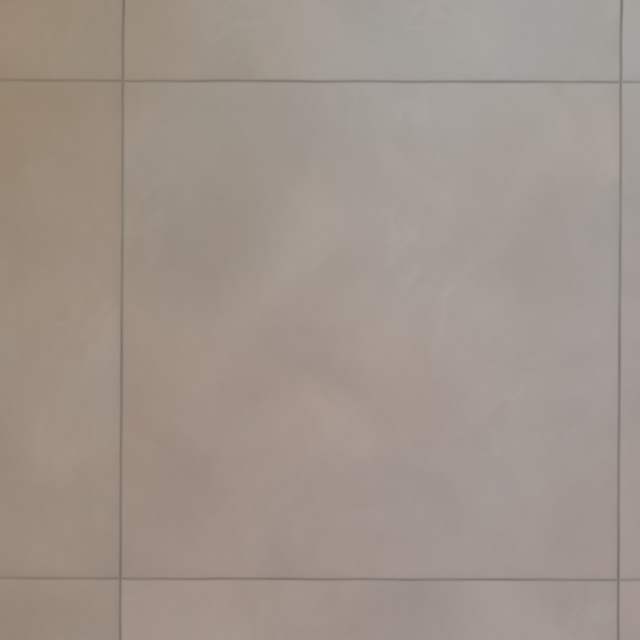
Write a WebGL 2 fragment shader that draws this texture.

```glsl
#version 300 es
precision highp float;
uniform vec2 u_resolution;
out vec4 outColor;

float hash(vec2 p) {
  p = fract(p * vec2(0.1031, 0.1137));
  p += dot(p, p.yx + 33.33);
  return fract((p.x + p.y) * p.x * 17.0);
}

float noise(vec2 p) {
  vec2 i = floor(p), f = fract(p);
  f = f * f * (3.0 - 2.0 * f);
  return mix(mix(hash(i), hash(i + vec2(1, 0)), f.x),
             mix(hash(i + vec2(0, 1)), hash(i + vec2(1, 1)), f.x), f.y);
}

float fbm(vec2 p) {
  float sum = 0.0, amp = 0.5;
  for (int i = 0; i < 5; i++) {
    sum += amp * noise(p);
    p = mat2(1.6, 1.2, -1.2, 1.6) * p + 7.3;
    amp *= 0.5;
  }
  return sum;
}

void main() {
  vec2 uv = gl_FragCoord.xy / u_resolution;

  // Slightly skewed square tiles, 0.778 of the canvas wide
  vec2 skewed = uv - vec2(0.1875 + 0.0055 * uv.y, 0.0965 - 0.003 * uv.x);
  vec2 cell = skewed / 0.778;
  vec2 tile = floor(cell);
  vec2 edge = (fract(cell + 0.5) - 0.5) * 0.778;

  // Uneven daylight: tan on the left, cool grey at the upper right
  vec3 lower = mix(vec3(0.600, 0.543, 0.495), vec3(0.628, 0.583, 0.565), smoothstep(-0.1, 0.8, uv.x));
  vec3 upper = mix(vec3(0.590, 0.525, 0.445), vec3(0.645, 0.632, 0.615), smoothstep(-0.1, 0.75, uv.x));
  vec3 color = mix(lower, upper, smoothstep(0.1, 1.1, uv.y));
  vec2 glow = uv - vec2(0.38, 0.3);
  color += vec3(0.014, 0.003, -0.001) * exp(-8.0 * dot(glow, glow));

  // Cloudy stone, shifted for each tile
  vec2 stone = uv + tile * vec2(5.3, 3.7) + 11.0;
  vec2 drift = vec2(noise(stone * 6.0), noise(stone * 6.0 + 31.0)) * 0.12;
  float cloud = fbm((stone + drift) * 6.5);
  float warmth = fbm(stone * 5.0 + 20.0);
  color += 0.065 * (cloud - 0.48);
  color += vec3(0.010, -0.006, -0.014) * (warmth - 0.48) * 2.0;

  // Barely visible diagonal veins
  vec2 along = mat2(0.75, -0.66, 0.66, 0.75) * stone;
  float ridge = abs(fbm(along * vec2(4.0, 8.0) + 4.0) - 0.48);
  float vein = smoothstep(0.035, 0.0, ridge) * smoothstep(0.5, 0.8, noise(stone * 6.0 + 2.0));
  color += 0.010 * vein;

  // Fine grain and soft vertical streaks
  color += 0.007 * (noise(stone * vec2(120.0, 90.0)) - 0.5);
  color += 0.004 * (noise(stone * vec2(60.0, 20.0)) - 0.5);

  // Thin grey joints, weaker in places
  vec2 wobble = 0.001 * (vec2(noise(uv.yy * 14.0), noise(uv.xx * 14.0 + 9.0)) - 0.5);
  vec2 offset = edge + wobble;
  vec2 profile = exp(-offset * offset / 0.0000055);
  vec2 fade = 0.55 + 0.45 * vec2(noise(uv.yy * 9.0 + 3.0), noise(uv.xx * 9.0));
  float joint = max(profile.x * fade.x, profile.y * fade.y * 0.9);
  color = mix(color, vec3(0.425, 0.405, 0.375), joint * 0.78);

  // Worn tile rims: pale below and right of a joint, shaded opposite
  vec2 rim = offset * exp(-abs(offset) * 220.0) * 220.0;
  color += 0.016 * (rim.x - rim.y) - 0.008 * (abs(rim.x) + abs(rim.y));

  // Dim lower left corner
  color -= 0.04 * smoothstep(0.2, 0.0, length(uv * vec2(1.0, 1.4)));

  outColor = vec4(color, 1.0);
}
```
